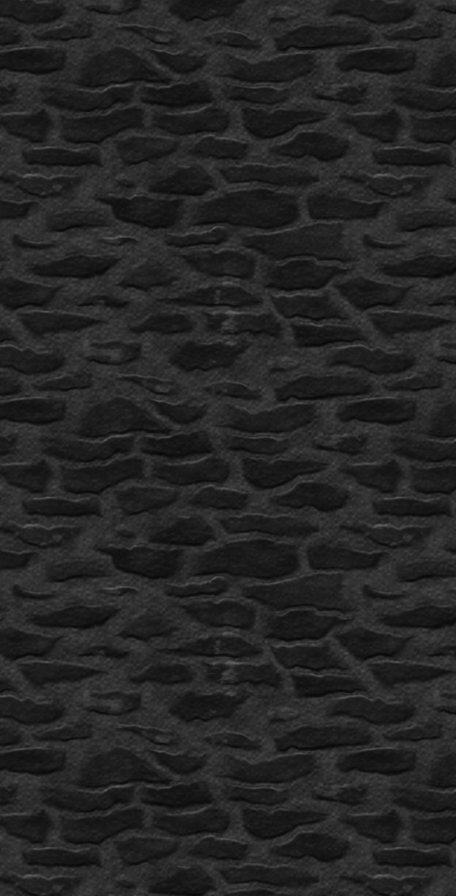
Write a Shadertoy shader that draws this texture.

```glsl
const float TILE_SIZE = 0.391;              // side of one repeat, in canvas heights
const vec2 STONE_GRID = vec2(4.0, 12.0);    // stones across and courses per repeat
const vec2 GAP_RANGE = vec2(0.07, 0.34);    // thinnest and widest mortar
const float SIZE_VARIATION = 0.3;
const vec2 WARP = vec2(0.07, 0.035);
const float ROUGH_EDGE = 0.014;
const vec2 LIGHT_STEP = vec2(-0.0015, 0.006);
const float RELIEF = 0.24;
const vec2 VEIN_CENTER = vec2(0.617, 0.593);
const vec2 VEIN_SIZE = vec2(0.055, 0.17);
const vec3 STONE_DARK = vec3(0.075);
const vec3 STONE_LIGHT = vec3(0.135);
const vec3 MORTAR = vec3(0.185);
const vec3 QUARTZ = vec3(0.40);

float hash(vec2 p) {
    return fract(sin(dot(p, vec2(127.1, 311.7))) * 43758.5453);
}

// Value noise that wraps on the unit square
float noise(vec2 q, vec2 freq) {
    vec2 p = q * freq;
    vec2 i = floor(p);
    vec2 f = p - i;
    f = f * f * (3.0 - 2.0 * f);
    vec2 a = mod(i, freq) + 0.37 * freq;
    vec2 b = mod(i + 1.0, freq) + 0.37 * freq;
    return mix(mix(hash(a), hash(vec2(b.x, a.y)), f.x),
               mix(hash(vec2(a.x, b.y)), hash(b), f.x), f.y);
}

float fbm(vec2 q, vec2 freq) {
    float sum = 0.0, amp = 0.5;
    for (int i = 0; i < 4; i++) {
        sum += amp * noise(q, freq);
        freq *= 2.0;
        amp *= 0.5;
    }
    return sum / 0.9375;
}

// Staggered boxy cells: x = distance inside the stone edge, y = stone id
vec2 stones(vec2 q) {
    q += WARP * (vec2(noise(q, vec2(7.0, 9.0)), noise(q, vec2(8.0, 11.0))) - 0.5);
    q += ROUGH_EDGE * (vec2(noise(q, vec2(31.0)), noise(q, vec2(37.0))) - 0.5);
    vec2 g = q * STONE_GRID;
    vec2 base = floor(g);
    float nearest = 9.0, second = 9.0, id = 0.0;
    for (int y = -1; y <= 1; y++) {
        for (int x = -2; x <= 2; x++) {
            vec2 cell = base + vec2(x, y);
            vec2 key = mod(cell, STONE_GRID);
            vec2 jitter = vec2(hash(key + 3.1), hash(key + 8.7));
            vec2 center = cell + 0.2 + 0.6 * jitter;
            center.x += 0.5 * mod(key.y, 2.0) - 0.25;
            vec2 d = g - center;
            d *= d;
            float dist = sqrt(length(d)) - SIZE_VARIATION * hash(key + 5.3);
            if (dist < nearest) {
                second = nearest;
                nearest = dist;
                id = hash(key + 1.9);
            } else {
                second = min(second, dist);
            }
        }
    }
    float gap = mix(GAP_RANGE.x, GAP_RANGE.y, id * id);
    return vec2(second - nearest - gap, id);
}

// Domed stones with layered cracks, set in grainy mortar
float surfaceHeight(vec2 q, float edge) {
    float inside = smoothstep(-0.05, 0.22, edge);
    float strata = fbm(q, vec2(9.0, 26.0));
    float grain = noise(q, vec2(120.0));
    return inside * (0.45 + 0.75 * strata) + mix(0.28, 0.16, inside) * grain;
}

void mainImage(out vec4 fragColor, in vec2 fragCoord) {
    vec2 q = fragCoord / iResolution.y / TILE_SIZE;
    vec2 stone = stones(q);
    float inside = smoothstep(-0.06, 0.09, stone.x);

    // Base tones
    float mottle = fbm(q + 0.31, vec2(14.0, 22.0));
    float tone = clamp(0.5 * fract(stone.y * 7.3) + 1.4 * (mottle - 0.3), 0.0, 1.0);
    vec3 rock = mix(STONE_DARK, STONE_LIGHT, tone);
    vec3 mortar = MORTAR * (0.65 + 0.7 * fbm(q, vec2(20.0, 30.0)));
    vec3 color = mix(mortar, rock, inside);

    // Pale mineral patches along a vein and on a few stones
    vec2 toVein = (fract(q - VEIN_CENTER + 0.5) - 0.5) / VEIN_SIZE;
    float vein = exp(-dot(toVein, toVein)) + 0.45 * step(0.92, stone.y);
    float flecks = smoothstep(0.5, 0.72, fbm(q + 0.17, vec2(24.0, 36.0)));
    color = mix(color, QUARTZ, 0.75 * inside * flecks * min(vein, 1.0));

    // Light from above, with shade under each stone
    vec2 above = q + LIGHT_STEP;
    float slope = surfaceHeight(q, stone.x) - surfaceHeight(above, stones(above).x);
    color += RELIEF * max(slope, 0.0);
    color *= 1.0 + 1.1 * clamp(slope, -0.6, 0.0);
    color *= 0.88 + 0.24 * noise(q, vec2(150.0));

    fragColor = vec4(clamp(color, 0.0, 1.0), 1.0);
}
```
